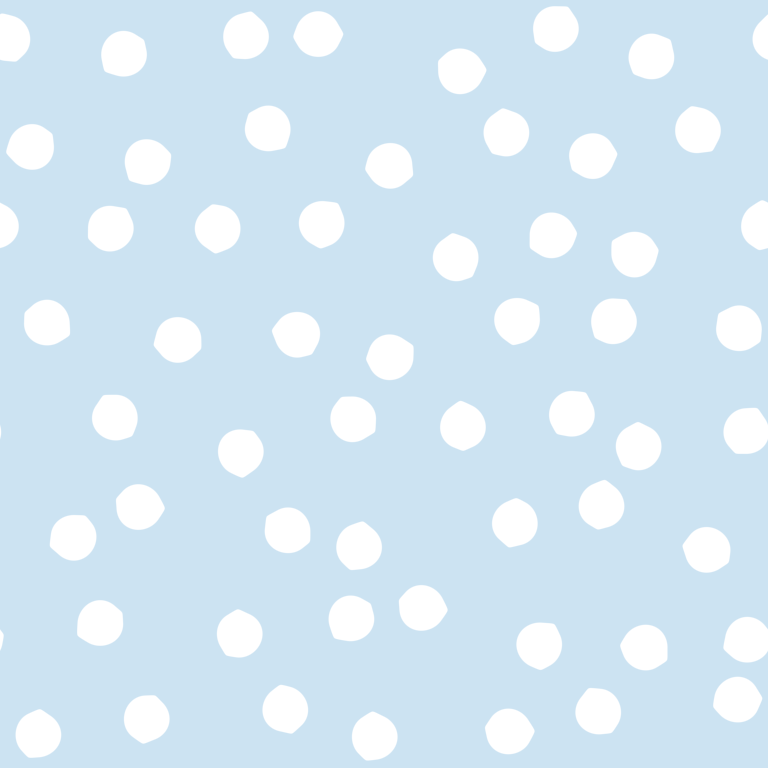
Give the GLSL for this pattern, as a WebGL 1 fragment shader.

```glsl
precision highp float;
uniform vec2 u_resolution;

#define GRID vec2(7.0, 8.0)      // dots across and up, rows even for the stagger
#define JITTER 0.5               // share of a cell a dot may wander over
#define DOT_RADIUS 0.0297
#define SHARP_CORNER 0.52        // half angle cut by the main corner
#define SOFT_CORNER 0.44         // half angle cut by the opposite corner
#define EDGE_PIXELS 0.8
#define SKY vec3(0.80, 0.89, 0.95)
#define WHITE vec3(1.0)

const float PI = 3.14159265;

vec2 hash2(vec2 p) {
  vec2 q = vec2(dot(p, vec2(127.1, 311.7)), dot(p, vec2(269.5, 183.3)));
  return fract(sin(q + 4.7) * 43758.545);
}

// Radius factor of a corner formed by two tangents of the unit circle
float corner(float angle, float direction, float halfAngle) {
  float turn = mod(angle - direction + PI, 2.0 * PI) - PI;
  float rounded = sqrt(turn * turn + 0.004);
  return 1.0 / cos(max(halfAngle - rounded, 0.0));
}

// Signed distance to a hand-cut dot with two blunt corners
float cutDot(vec2 v, vec2 seed) {
  float angle = atan(v.y, v.x + 1e-6);
  float direction = seed.x * 2.0 * PI;
  float opposite = direction + PI + (seed.y - 0.5) * 1.6;
  float outline = corner(angle, direction, SHARP_CORNER)
                * corner(angle, opposite, SOFT_CORNER);
  outline *= 1.0 + 0.012 * sin(3.0 * angle + seed.y * 2.0 * PI);
  return length(v) - DOT_RADIUS * outline;
}

// Distance to the nearest dot of a staggered, jittered, wrapping grid
float scatter(vec2 uv) {
  float nearest = 1.0;
  float baseRow = floor(uv.y * GRID.y);
  for (int j = -1; j <= 1; j++) {
    float row = baseRow + float(j);
    float shift = 0.5 * mod(row, 2.0);
    float baseColumn = floor(uv.x * GRID.x - shift);
    for (int i = -1; i <= 1; i++) {
      vec2 cell = vec2(baseColumn + float(i), row);
      vec2 id = mod(cell, GRID);
      vec2 offset = 0.5 + (hash2(id) - 0.5) * JITTER;
      vec2 center = (cell + vec2(shift, 0.0) + offset) / GRID;
      nearest = min(nearest, cutDot(uv - center, hash2(id + 31.0)));
    }
  }
  return nearest;
}

void main() {
  vec2 uv = gl_FragCoord.xy / u_resolution;
  float edge = EDGE_PIXELS / min(u_resolution.x, u_resolution.y);
  float paint = 1.0 - smoothstep(-edge, edge, scatter(uv));
  gl_FragColor = vec4(mix(SKY, WHITE, paint), 1.0);
}
```
